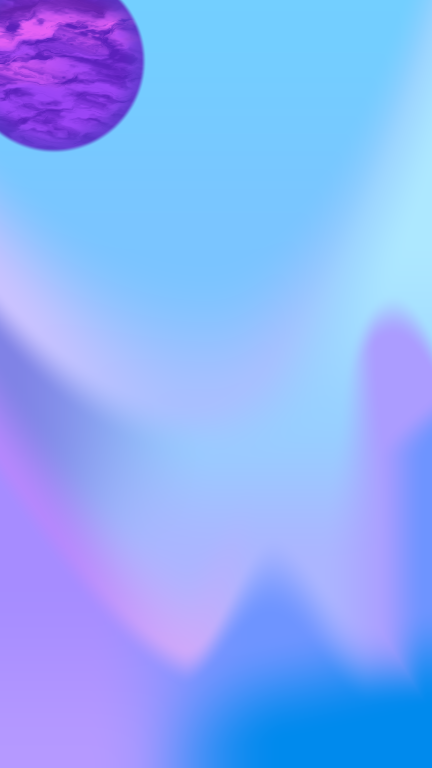
Reproduce this background procedurally as a Shadertoy shader.

```glsl
// Soft pastel folds of blue and violet with a cloudy purple planet in the upper left corner.

float hash(vec2 p) {
    return fract(sin(dot(p, vec2(127.1, 311.7))) * 43758.5453);
}

float noise(vec2 p) {
    vec2 cell = floor(p), f = fract(p);
    f = f * f * (3.0 - 2.0 * f);
    return mix(mix(hash(cell), hash(cell + vec2(1, 0)), f.x),
               mix(hash(cell + vec2(0, 1)), hash(cell + vec2(1, 1)), f.x), f.y);
}

float fbm(vec2 p) {
    float sum = 0.0, amplitude = 0.5;
    for (int i = 0; i < 4; i++) {
        sum += amplitude * noise(p);
        p = p * 2.03 + 7.1;
        amplitude *= 0.5;
    }
    return sum;
}

float bell(float x, float width) {
    return exp(-x * x / (width * width));
}

// Lower rim of the sky bowl; heights are measured downwards
float skyRim(float x) {
    float d = x - 0.48;
    return 0.5625 - (d < 0.0 ? 0.65 : 1.7) * d * d;
}

// Fold that dips at the centre, peaks and sinks again to the right
float groundLine(float x) {
    float d = x - 0.43;
    if (d < 0.0) return 0.868 - 0.256 * pow(-d / 0.43, 1.4);
    return 0.868 - 0.118 * smoothstep(0.0, 0.2, d) + 0.115 * smoothstep(0.2, 0.43, d);
}

vec3 backdrop(vec2 p) {
    // Sky, turning lavender towards its rim
    vec3 color = mix(vec3(0.45, 0.81, 1.0), vec3(0.48, 0.77, 1.0), smoothstep(0.0, 0.35, p.y));
    float rim = p.y - skyRim(p.x);
    vec3 haze = mix(vec3(0.79, 0.76, 1.0), vec3(0.66, 0.75, 1.0), smoothstep(0.0, 0.45, p.x));
    haze = mix(haze, vec3(0.60, 0.82, 1.0), smoothstep(0.6, 0.85, p.x));
    color = mix(color, haze, smoothstep(-0.22, -0.03, rim));

    // Valley: shaded on the left, pale cyan on the right
    vec3 valley = mix(vec3(0.50, 0.51, 0.90), vec3(0.59, 0.81, 1.0), smoothstep(0.0, 0.5, p.x));
    valley = mix(valley, vec3(0.68, 0.91, 1.0), smoothstep(0.55, 0.9, p.x) * smoothstep(0.6, 0.3, p.y));
    valley = mix(valley, vec3(0.67, 0.71, 1.0), smoothstep(0.54, 0.74, p.y) * smoothstep(0.0, 0.4, p.x));
    float rimBlur = mix(0.035, 0.13, smoothstep(0.4, 0.9, p.x));
    color = mix(color, valley, smoothstep(-rimBlur, rimBlur, rim));

    // Pink light along the fold
    float fold = p.y - groundLine(p.x);
    vec3 pink = mix(vec3(0.71, 0.53, 0.99), vec3(0.81, 0.66, 0.98), smoothstep(0.1, 0.45, p.x));
    color = mix(color, pink, smoothstep(-0.15, -0.01, fold) * smoothstep(0.6, 0.42, p.x));

    // Violet hump at the right
    float humpTop = 0.405 + 6.0 * (p.x - 0.91) * (p.x - 0.91);
    float humpBlur = mix(0.04, 0.1, smoothstep(0.45, 0.75, p.y));
    float hump = smoothstep(-0.025, 0.035, p.y - humpTop)
               * smoothstep(-humpBlur, humpBlur, p.x - 0.835);
    color = mix(color, vec3(0.67, 0.61, 1.0), hump);

    // Ground and the blue wall rising along the right side
    vec3 ground = mix(vec3(0.65, 0.55, 1.0), vec3(0.71, 0.60, 1.0), smoothstep(0.75, 1.0, p.y));
    ground = mix(ground, vec3(0.43, 0.58, 1.0), smoothstep(0.2, 0.6, p.x));
    float azure = smoothstep(0.82, 0.96, p.y + 0.12 * (p.x - 0.7)) * smoothstep(0.3, 0.66, p.x);
    ground = mix(ground, vec3(0.0, 0.54, 0.93), azure);
    float groundBlur = mix(0.025, 0.055, smoothstep(0.45, 0.65, p.x));
    float wallX = 0.93 + 0.2 * smoothstep(0.6, 0.46, p.y);
    float mask = max(smoothstep(-groundBlur, groundBlur, fold),
                     smoothstep(-0.06, 0.06, p.x - wallX));
    return mix(color, ground, mask);
}

vec3 planetSurface(vec2 p, float radius) {
    // Warped horizontal cloud bands
    float warp = fbm(p * vec2(14.0, 28.0)) - 0.47;
    float cloud = fbm(p * vec2(16.0, 50.0) + 3.0 * warp);
    float height = p.y + 0.08 * warp;
    vec3 color = mix(vec3(0.36, 0.13, 0.74), vec3(0.60, 0.27, 0.96), smoothstep(0.2, 0.7, cloud));
    color = mix(color, vec3(0.40, 0.13, 0.65), 0.65 * bell(height - 0.01, 0.03));
    float glow = bell(height - 0.067, 0.032) + 0.75 * bell(height - 0.165, 0.03) * smoothstep(0.25, 0.0, p.x);
    color = mix(color, vec3(0.90, 0.38, 0.96), glow * smoothstep(0.2, 0.6, cloud));
    // Indigo shade around the limb
    return mix(color, vec3(0.34, 0.22, 0.78), 0.75 * smoothstep(0.72, 1.0, radius));
}

void mainImage(out vec4 fragColor, in vec2 fragCoord) {
    vec2 uv = fragCoord / iResolution.xy;
    vec3 color = backdrop(vec2(uv.x, 1.0 - uv.y));

    // Planet, in units of the canvas width from the top left
    vec2 p = vec2(fragCoord.x, iResolution.y - fragCoord.y) / iResolution.x;
    float radius = length(p - vec2(0.125, 0.141)) / 0.209;
    color = mix(color, planetSurface(p, radius), smoothstep(1.025, 0.965, radius));
    fragColor = vec4(color, 1.0);
}
```
